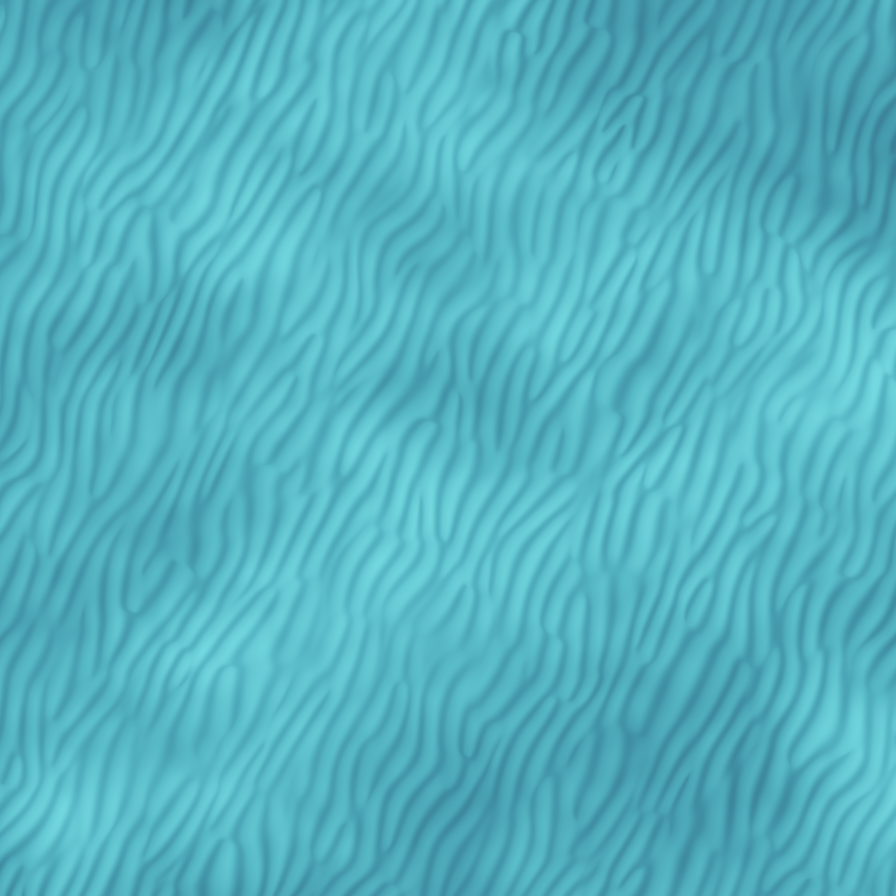
Write a WebGL 2 fragment shader that draws this texture.

```glsl
#version 300 es
precision highp float;
// Soft turquoise fur: short slanted strands over drifting light and shade.

uniform vec2 u_resolution;
out vec4 fragColor;

const float TAU = 6.2831853;
const float STRANDS = 40.0;            // strands across the canvas
const float LEAN = 0.40;               // tilt from vertical, radians
const vec2 TUFT = vec2(1.7, 3.0);      // tuft size in strand widths

vec3 hash3(vec2 cell) {
    vec3 q = vec3(dot(cell, vec2(127.1, 311.7)),
                  dot(cell, vec2(269.5, 183.3)),
                  dot(cell, vec2(419.2, 371.9)));
    return fract(sin(q) * 43758.55);
}

float valueNoise(vec2 p) {
    vec2 cell = floor(p);
    vec2 f = fract(p);
    f = f * f * (3.0 - 2.0 * f);
    float low = mix(hash3(cell).x, hash3(cell + vec2(1, 0)).x, f.x);
    float high = mix(hash3(cell + vec2(0, 1)).x, hash3(cell + vec2(1, 1)).x, f.x);
    return mix(low, high, f.y);
}

float cloudNoise(vec2 p) {
    float sum = 0.0;
    float weight = 0.53;
    for (int octave = 0; octave < 4; octave++) {
        sum += weight * valueNoise(p);
        p = mat2(1.6, 1.2, -1.2, 1.6) * p + 7.3;
        weight *= 0.5;
    }
    return sum;
}

vec2 rotate(vec2 p, float angle) {
    float c = cos(angle), s = sin(angle);
    return vec2(c * p.x - s * p.y, s * p.x + c * p.y);
}

// Layered sines bend the strands gently.
vec2 sway(vec2 p) {
    return p + 0.006 * vec2(sin(p.y * 31.0 + 3.0 * sin(p.x * 13.0)),
                            sin(p.x * 27.0 + 2.0 * sin(p.y * 17.0)));
}

// Sums one windowed wave per cell; returns its cosine and sine parts.
vec2 strandWave(vec2 p, vec2 tuft, float spread) {
    vec2 home = floor(p / tuft);
    vec2 wave = vec2(0.0);
    for (int y = -1; y <= 1; y++) {
        for (int x = -1; x <= 1; x++) {
            vec2 cell = home + vec2(x, y);
            vec3 seed = hash3(cell);
            vec2 offset = p - (cell + seed.xy) * tuft;
            vec2 local = offset / tuft;
            float window = max(0.0, 1.0 - dot(local, local));
            float angle = (hash3(cell + 51.7).x - 0.5) * spread;
            float phase = TAU * (dot(offset, vec2(cos(angle), sin(angle))) + seed.z);
            wave += window * window * vec2(cos(phase), sin(phase));
        }
    }
    return wave;
}

// Broad rounded crests, narrow troughs and one brighter flank.
float strandRelief(vec2 wave) {
    float size = length(wave);
    float phase = atan(wave.y, wave.x + 1e-5);
    float crest = cos(phase - 0.4 * sin(phase)) + 0.12 * sin(2.0 * phase);
    return crest * size / (size + 0.18);
}

vec3 turquoise(float tone) {
    float t = clamp(tone, -0.25, 1.25);
    return vec3(0.25 + 0.09 * t + 0.06 * t * t, 0.56 + 0.23 * t, 0.64 + 0.19 * t);
}

void main() {
    vec2 p = gl_FragCoord.xy / min(u_resolution.x, u_resolution.y);

    // Broad light and shade
    float cloud = (cloudNoise(p * vec2(3.2, 4.2) + 4.6) - 0.5) * 1.7;

    // Strands
    vec2 strandSpace = rotate(sway(p), LEAN) * STRANDS;
    float relief = strandRelief(strandWave(strandSpace, TUFT, 0.55));
    float depth = mix(0.24, 0.42, valueNoise(p * 7.0 + 21.0));

    // Faint mottling along the strands
    float mottle = valueNoise(strandSpace * vec2(1.6, 0.9)) - 0.5;

    float tone = 0.45 + cloud + depth * relief + 0.14 * mottle;
    fragColor = vec4(turquoise(tone), 1.0);
}
```
